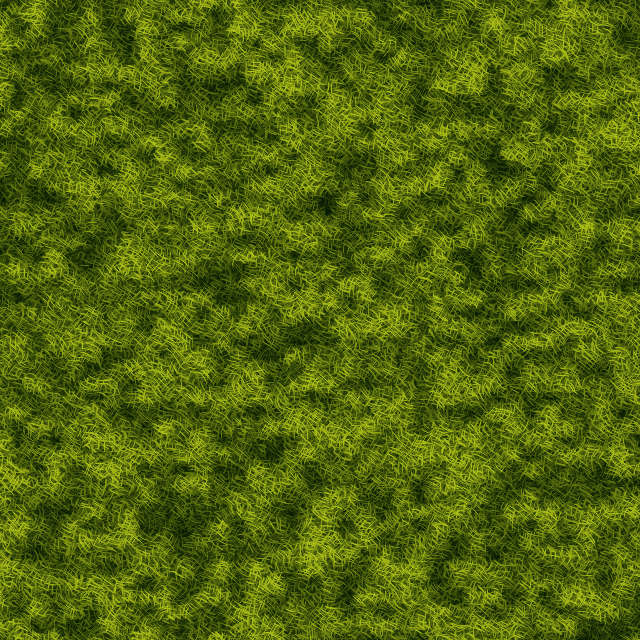
A WebGL 1 fragment shader for this texture:

```glsl
precision highp float;
// Dense moss: layers of fine curled strands, dark at the bottom and bright
// on top. Each layer is a rotated grid of long flat cells with one strand per
// cell; low-frequency noise raises small tufts and sinks dark hollows.

uniform vec2 u_resolution;

const int LAYERS = 14;
const vec2 GRID = vec2(39.0, 165.0); // cells along and across the strands

vec3 hash3(vec2 p) {
  vec3 q = fract(p.xyx * vec3(0.1031, 0.1030, 0.0973));
  q += dot(q, q.yxz + 33.33);
  return fract((q.xxy + q.yzz) * q.zyx);
}

float noise(vec2 p) {
  vec2 i = floor(p);
  vec2 f = fract(p);
  f = f * f * (3.0 - 2.0 * f);
  float bottom = mix(hash3(i).x, hash3(i + vec2(1.0, 0.0)).x, f.x);
  float top = mix(hash3(i + vec2(0.0, 1.0)).x, hash3(i + 1.0).x, f.x);
  return 2.0 * mix(bottom, top, f.y) - 1.0;
}

// Tuft height, about -1 in hollows to 1 on crests; slightly wider than tall
float tuftHeight(vec2 p) {
  return 0.8 * noise(p * vec2(35.0, 45.0) + 90.0)
       + 0.24 * noise(p * vec2(11.0, 15.0) + 40.0);
}

// Coverage of a tilted, bent and tapered strand, in cell units
float strand(vec2 r, float slope, float bend, float halfLength) {
  float across = abs(r.y - r.x * (slope + bend * r.x));
  float along = abs(r.x) / halfLength;
  return (1.0 - smoothstep(0.03, 0.25, across))
       * (1.0 - smoothstep(0.5, 1.0, along));
}

vec3 mossColor(float tone) {
  return vec3(max(tone - 0.076, 0.01), tone, 0.115 * tone);
}

void main() {
  vec2 uv = gl_FragCoord.xy / u_resolution.y;

  // Height and its gradient, used to estimate the height at strand centers
  float height = tuftHeight(uv);
  float stepSize = 0.007;
  vec2 gradient = vec2(tuftHeight(uv + vec2(stepSize, 0.0)),
                       tuftHeight(uv + vec2(0.0, stepSize))) - height;
  gradient /= stepSize;

  float tone = 0.17 + 0.06 * height;

  // Paint strands from the deepest layer to the top one
  for (int layer = 0; layer < LAYERS; layer++) {
    float depth = float(LAYERS - 1 - layer);
    float light = exp(-0.18 * depth);

    // Layer directions fan out around the horizontal, each with its own wave
    float angle = 2.9 * (fract(0.618 * depth + 0.3) - 0.5);
    float c = cos(angle);
    float s = sin(angle);
    mat2 turn = mat2(c, -s, s, c);
    vec2 wave = 0.0035 * sin((97.0 + 5.0 * depth) * uv.yx
                             + vec2(1.7, 2.9) * depth + 3.0 * sin(23.0 * uv));
    vec2 p = turn * (uv + wave) * GRID + vec2(7.3, 3.7) * depth;
    vec2 slopeToCenter = turn * gradient / GRID;
    vec2 corner = floor(p - vec2(0.5, 1.0));
    vec2 seed = vec2(57.0, 171.0) * (depth + 1.0);

    for (int y = 0; y < 3; y++) {
      for (int x = 0; x < 2; x++) {
        vec2 id = corner + vec2(float(x), float(y));
        vec3 h = hash3(id + seed);
        vec2 r = p - id - h.xy;
        float curl = fract(7.0 * h.x + 5.0 * h.z);
        float cover = strand(r, 1.6 * h.z - 0.8, 4.0 * curl - 2.0,
                             0.3 + 0.2 * h.y);

        float lift = clamp(height - dot(slopeToCenter, r), -1.0, 1.0);
        float strandTone = 0.155 + 0.46 * light * (1.0 + 0.5 * lift)
                         + 0.13 * lift + 0.14 * (h.x - 0.5);
        tone = mix(tone, clamp(strandTone, 0.10, 0.74), cover);
      }
    }
  }

  gl_FragColor = vec4(mossColor(tone), 1.0);
}
```
